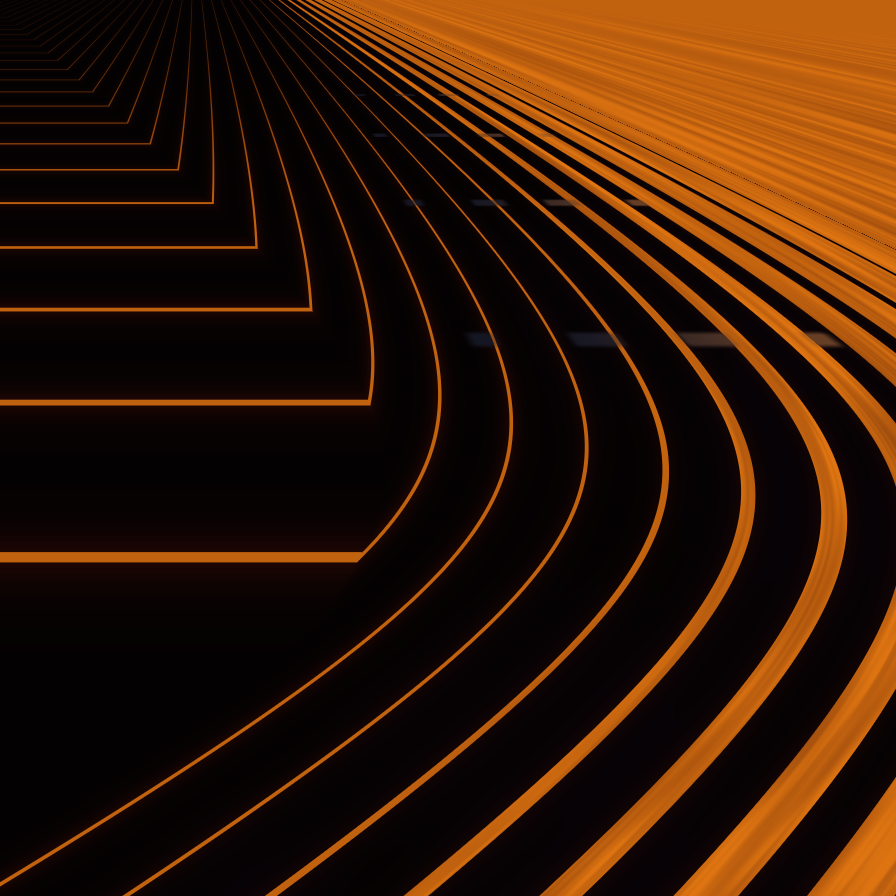
Reproduce this background procedurally as a Shadertoy shader.

```glsl
// Glowing amber contour lines sweeping round a bend on a dark plane in perspective.

const vec3 NIGHT = vec3(0.014, 0.005, 0.006);
const vec3 EMBER = vec3(0.16, 0.03, 0.01);
const vec3 AMBER = vec3(0.80, 0.41, 0.06);
const vec3 BRONZE = vec3(0.56, 0.26, 0.05);
const vec3 STEEL = vec3(0.09, 0.10, 0.16);
const vec3 TAN = vec3(0.47, 0.29, 0.17);

const float HORIZON = 0.0716;   // height of the horizon above the top edge
const float LANE = 0.151;       // spacing of the curves on the plane

float hash(vec2 p) {
    p = fract(p * vec2(0.1031, 0.1137));
    p += dot(p, p.yx + 33.33);
    return fract((p.x + p.y) * p.x * 7.3);
}

float noise(vec2 p) {
    vec2 cell = floor(p), f = fract(p);
    f = f * f * (3.0 - 2.0 * f);
    return mix(mix(hash(cell), hash(cell + vec2(1, 0)), f.x),
               mix(hash(cell + vec2(0, 1)), hash(cell + vec2(1, 1)), f.x), f.y);
}

// Horizontal place of the reference curve at a distance below the top edge
float bend(float down) {
    return 1.130 - 0.11 * down - 1.4 * length(vec2(down - 0.544, 0.2344));
}

// Fibres along the lanes; octaves finer than a pixel fade away
float fibres(float lane, float down, float pixel) {
    float sum = 0.0, freq = 2.5, amp = 0.5;
    for (int i = 0; i < 4; i++) {
        float visible = 1.0 - smoothstep(0.4, 1.4, freq * pixel);
        sum += amp * visible * (noise(vec2(lane * freq + 40.0, down * 9.0 + freq)) - 0.5);
        freq *= 2.3;
        amp *= 0.85;
    }
    return sum;
}

// Half the width of a line, growing until the lines merge into a sheet
float halfWidth(float index) {
    return 0.025 + 0.475 * smoothstep(3.0, 12.0, index) + 4.0 * smoothstep(11.0, 17.0, index);
}

// Smooth box of given half width
float band(float dist, float radius, float blur) {
    return 1.0 - smoothstep(radius - blur, radius + blur, abs(dist));
}

void mainImage(out vec4 fragColor, in vec2 fragCoord) {
    vec2 uv = fragCoord / iResolution.xy;
    float down = 1.0 - uv.y;
    float depth = down + HORIZON;

    // Nested contours: curved lanes joined to straight rows
    float lane = (uv.x - bend(down)) / (depth * LANE) + 4.0;
    float row = min(1.0 - (1.0 / depth - 1.442) / 0.4777, 1.5);
    float level = max(lane, row);
    float index = floor(level + 0.5);
    float dist = abs(level - index);
    float pixel = max(length(vec2(dFdx(level), dFdy(level))), 0.0001);

    // Line coverage, dimmed toward the far left
    float radius = halfWidth(index);
    float line = clamp((radius - dist) / pixel + 0.5, 0.0, 1.0);
    line *= min(1.0, 3.0 * radius / pixel);
    float distant = mix(0.3, 1.0, smoothstep(0.0, 0.26, down));
    float dim = mix(distant, 1.0, smoothstep(0.0, 6.0, level));
    float drawn = step(level, 1.49) + step(1.51, level);
    line *= dim * drawn;

    // Ground with a warm halo beside each line
    float halo = exp(-9.0 * max(dist - radius, 0.0)) * drawn;
    vec3 color = NIGHT + EMBER * halo * mix(0.65, 0.35, smoothstep(1.0, 4.0, level)) * dim;
    float haze = noise(uv * vec2(7.0, 5.0)) * smoothstep(1.5, 4.0, level);
    color += vec3(0.010, 0.002, 0.014) * haze;

    // Amber strands with bronze fibres
    float grain = fibres(lane, down, pixel) * smoothstep(3.0, 6.0, level);
    vec3 strand = mix(BRONZE, AMBER, clamp(0.82 + 1.2 * grain, 0.0, 1.15));
    strand += vec3(0.10, 0.07, 0.02) * max(grain, 0.0);
    color = mix(color, strand, line);

    // Faint dashes lying across the lanes
    float across = (uv.x - 0.3125) / depth;
    float rung = (1.0 / depth - 2.22) / 1.137;
    float rungDist = rung - floor(rung + 0.5);
    float dashDist = fract((across - 0.5) / 0.28 + 0.5) - 0.5;
    float inner = 1.0 - smoothstep(0.1, 0.45, abs(across - 0.92));
    float dash = band(rungDist, 0.033, 0.015) * band(dashDist, mix(0.11, 0.23, inner), 0.06);
    dash *= step(-0.5, rung) * (1.0 - smoothstep(2.5, 4.0, rung));
    dash *= band(across - 0.92, 0.50, 0.04);
    vec3 dashColor = mix(STEEL, TAN, smoothstep(0.65, 1.4, across));
    color = mix(color, dashColor, dash * mix(0.85, 0.45, line));

    fragColor = vec4(color, 1.0);
}
```
